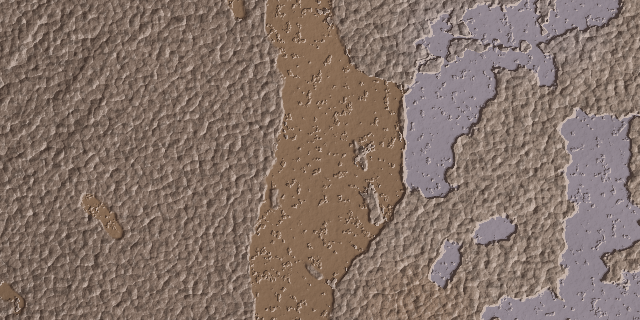
This texture is drawn by a WebGL 1 fragment shader. Its source:

```glsl
precision highp float;
// Weathered wall: rough plaster peeling off a brown strip and lavender paint, lit from the lower right.
uniform vec2 u_resolution;

const vec2 LIGHT = vec2(0.88, -0.47);

float hash(vec2 p) {
  vec3 q = fract(p.xyx * 0.1031);
  q += dot(q, q.yzx + 33.33);
  return fract((q.x + q.y) * q.z);
}

float noise(vec2 p) {
  vec2 i = floor(p), f = fract(p);
  f = f * f * (3.0 - 2.0 * f);
  return mix(mix(hash(i), hash(i + vec2(1, 0)), f.x),
             mix(hash(i + vec2(0, 1)), hash(i + vec2(1, 1)), f.x), f.y);
}

float fbm(vec2 p) {
  float sum = 0.0, amp = 0.5;
  for (int i = 0; i < 4; i++) {
    sum += amp * noise(p);
    p = mat2(1.6, 1.2, -1.2, 1.6) * p + 7.3;
    amp *= 0.5;
  }
  return sum;
}

// Rounded grains: 1 at each scattered centre, falling to the creases between
float pebbles(vec2 p) {
  vec2 cell = floor(p);
  float nearest = 1.0;
  for (int j = -1; j <= 1; j++) {
    for (int i = -1; i <= 1; i++) {
      vec2 c = cell + vec2(i, j);
      vec2 d = c + vec2(hash(c), hash(c + 57.0)) - p;
      nearest = min(nearest, dot(d, d));
    }
  }
  return 1.0 - nearest;
}

// Distance to a rounded stroke from a to b
float stroke(vec2 p, vec2 a, vec2 b, float r) {
  vec2 d = b - a;
  return length(p - a - d * clamp(dot(p - a, d) / dot(d, d), 0.0, 1.0)) - r;
}

float box(vec2 p, vec2 center, vec2 halfSize) {
  vec2 d = abs(p - center) - halfSize;
  return length(max(d, 0.0)) + min(max(d.x, d.y), 0.0);
}

// Bare brown strip with plaster flakes left on it, and small bare scars
float brownDistance(vec2 p) {
  float left = 0.787 + 0.095 * smoothstep(0.2, 0.7, p.y) - 0.05 * smoothstep(0.76, 0.92, p.y);
  float right = 1.04 + 0.22 * smoothstep(0.05, 0.42, p.y)
              - 0.165 * smoothstep(0.71, 0.81, p.y) - 0.05 * smoothstep(0.8, 0.95, p.y);
  float d = max(left - p.x, p.x - right);
  float flakes = stroke(p, vec2(1.12, 0.54), vec2(1.14, 0.47), 0.006);
  flakes = min(flakes, stroke(p, vec2(1.15, 0.39), vec2(1.18, 0.31), 0.016));
  flakes = min(flakes, stroke(p, vec2(0.855, 0.41), vec2(0.86, 0.36), 0.01));
  flakes = min(flakes, stroke(p, vec2(0.97, 0.16), vec2(1.0, 0.14), 0.012));
  d = max(d, -flakes);
  d = min(d, stroke(p, vec2(0.28, 0.37), vec2(0.37, 0.28), 0.026));
  d = min(d, stroke(p, vec2(0.02, 0.11), vec2(0.06, 0.04), 0.022));
  return min(d, stroke(p, vec2(0.73, 1.0), vec2(0.75, 0.96), 0.02));
}

float lavenderDistance(vec2 p) {
  float d = stroke(p, vec2(1.34, 0.47), vec2(1.34, 0.72), 0.085);
  d = min(d, stroke(p, vec2(1.39, 0.62), vec2(1.47, 0.8), 0.09));
  d = min(d, stroke(p, vec2(1.41, 0.88), vec2(1.6, 0.88), 0.09));
  d = min(d, stroke(p, vec2(1.6, 0.9), vec2(1.86, 0.99), 0.07));
  d = min(d, stroke(p, vec2(1.65, 0.85), vec2(1.71, 0.76), 0.04));
  float lower = box(p, vec2(1.9, 0.33), vec2(0.13, 0.32));
  lower = max(lower, -stroke(p, vec2(2.01, 0.58), vec2(2.01, 0.38), 0.055));
  lower = max(lower, -stroke(p, vec2(1.93, 0.16), vec2(2.02, 0.2), 0.05));
  lower = max(lower, -stroke(p, vec2(1.76, 0.36), vec2(1.78, 0.35), 0.025));
  d = min(d, min(lower, stroke(p, vec2(1.56, 0.02), vec2(1.97, 0.02), 0.045)));
  d = min(d, stroke(p, vec2(1.38, 0.14), vec2(1.43, 0.2), 0.035));
  return min(d, stroke(p, vec2(1.53, 0.27), vec2(1.57, 0.29), 0.033));
}

// x: brown cover, y: lavender cover
vec2 layers(vec2 p) {
  vec2 ragged = vec2(fbm(p * 20.0), fbm(p * 20.0 + 40.0)) - 0.47;
  float brown = brownDistance(p + 0.045 * ragged);
  brown += 0.08 * smoothstep(0.68, 0.8, fbm(p * vec2(36.0, 26.0) + 3.0));
  float chips = 0.08 * smoothstep(0.54, 0.7, fbm(p * 14.0 + 9.0)) * smoothstep(0.7, 0.85, p.y);
  float lavender = lavenderDistance(p + 0.1 * ragged) + chips;
  lavender = max(lavender, 1.264 + 0.03 * ragged.x - p.x);
  return 1.0 - smoothstep(-0.006, 0.006, vec2(brown, lavender));
}

float plasterRelief(vec2 p) {
  vec2 bent = p + 0.012 * vec2(noise(p * 30.0), noise(p * 30.0 + 13.0));
  vec2 along = vec2(dot(bent, vec2(0.6, 0.8)), dot(bent, vec2(0.8, -0.6)));
  float grooves = noise(along * vec2(7.0, 28.0)) * (1.0 - smoothstep(0.2, 0.8, p.x)) * smoothstep(0.2, 0.7, p.y);
  float chunks = fbm(bent * 19.0 + 20.0) * smoothstep(1.05, 1.3, p.x);
  return 0.014 * fbm(p * 58.0) + 0.013 * pebbles(bent * 46.0) + 0.016 * grooves + 0.022 * chunks;
}

float surfaceHeight(vec2 p, vec2 cover) {
  float speck = fbm(p * 62.0 + 11.0);
  float fine = 0.004 * speck + 0.006 * smoothstep(0.58, 0.74, speck);
  float h = mix(0.004 + plasterRelief(p), 0.011 + fine, cover.x);
  return mix(h, 0.004 + 0.8 * fine, cover.y);
}

void main() {
  vec2 p = gl_FragCoord.xy / u_resolution.y;
  vec2 cover = layers(p);
  float bare = max(cover.x, cover.y);

  // Slope toward the light
  float reach = 0.0032;
  vec2 ahead = p + LIGHT * reach;
  float here = surfaceHeight(p, cover);
  float slope = (here - surfaceHeight(ahead, layers(ahead))) / reach;

  // Layer colours
  vec3 plaster = mix(vec3(0.52, 0.44, 0.39), vec3(0.585, 0.51, 0.46), smoothstep(0.6, 1.4, p.x));
  float stain = 1.0 - smoothstep(0.05, 0.28, length((p - vec2(1.3, 0.04)) * vec2(1.0, 1.3)));
  plaster = mix(plaster, vec3(0.56, 0.44, 0.35), 0.5 * stain);
  float residue = 1.0 - smoothstep(0.0, 0.2, stroke(p, vec2(1.4, 0.88), vec2(1.75, 0.94), 0.04));
  plaster = mix(plaster, vec3(0.57, 0.53, 0.55), 0.5 * residue);
  vec3 color = mix(plaster, vec3(0.53, 0.42, 0.33), cover.x);
  color = mix(color, vec3(0.57, 0.53, 0.565), cover.y);
  color *= (0.95 + 0.1 * fbm(p * 5.0)) * (0.93 + 0.07 * smoothstep(0.0, 0.5, p.x));

  // Dark creases, highlights, shade and short cast shadows
  float crease = (1.0 - bare) * (1.0 - smoothstep(0.45, 0.85, pebbles(p * 46.0 + 4.0)));
  color *= 1.0 - 0.2 * crease;
  vec2 blocker = layers(p + LIGHT * 0.009);
  float shadow = bare * (1.0 - max(blocker.x, blocker.y));
  color = mix(color, vec3(0.9, 0.83, 0.79), 0.55 * pow(clamp(slope, 0.0, 1.1), 1.3));
  color = mix(color, vec3(0.16, 0.11, 0.09), 0.55 * clamp(-slope, 0.0, 1.2));
  color = mix(color, vec3(0.2, 0.14, 0.12), 0.4 * shadow);
  gl_FragColor = vec4(color, 1.0);
}
```
